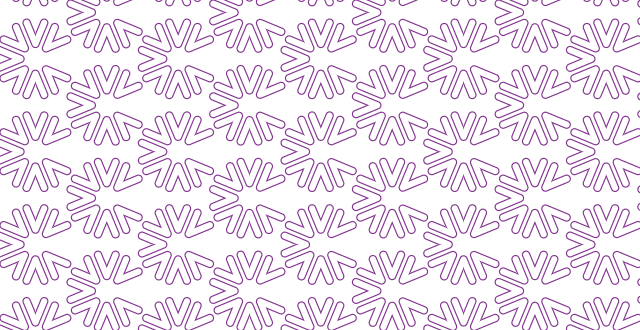
Write a WebGL 1 fragment shader that draws this pattern.

```glsl
precision highp float;
// Outlined bursts of seven chevrons on white, staggered like bricks.
// Each burst folds the plane into eight sectors, leaves the right-hand one
// empty, and outlines a round-ended chevron in each of the others.

uniform vec2 u_resolution;

// Lengths are fractions of the canvas width.
#define PERIOD vec2(0.22298, 0.14505)
#define CENTER vec2(0.5013, 0.2786)
#define SECTORS 8.0
#define APEX vec2(0.0234, 0.0)
#define LEG_END vec2(0.0564, 0.0137)
#define LEG_RADIUS 0.0057
#define LINE_WIDTH 0.0018
#define LINE_COLOR vec3(0.51, 0.20, 0.56)
#define PAPER_COLOR vec3(1.0)

const float TAU = 6.2831853;

float segmentDistance(vec2 p, vec2 a, vec2 b) {
  vec2 ab = b - a;
  float t = clamp(dot(p - a, ab) / dot(ab, ab), 0.0, 1.0);
  return length(p - a - ab * t);
}

// Distance to the outlines of one burst centred on the origin.
float burstOutline(vec2 p) {
  float sectorAngle = TAU / SECTORS;
  float angle = atan(p.y, p.x + 1e-7);
  float sector = floor(angle / sectorAngle + 0.5);
  if (abs(sector) < 0.5) return 1.0;

  // Fold into one sector, then mirror across its axis.
  float folded = angle - sector * sectorAngle;
  vec2 q = length(p) * vec2(cos(folded), abs(sin(folded)));
  return abs(segmentDistance(q, APEX, LEG_END) - LEG_RADIUS);
}

// Offset from the nearest centre of a rectangular lattice.
vec2 repeatCentered(vec2 p) {
  return (fract(p / PERIOD + 0.5) - 0.5) * PERIOD;
}

void main() {
  float pixel = 1.0 / u_resolution.x;
  vec2 p = gl_FragCoord.xy * pixel - CENTER;

  // Two interleaved lattices make the half-step stagger.
  float d = min(burstOutline(repeatCentered(p)),
                burstOutline(repeatCentered(p - 0.5 * PERIOD)));

  float ink = clamp(0.5 + (0.5 * LINE_WIDTH - d) / pixel, 0.0, 1.0);
  gl_FragColor = vec4(mix(PAPER_COLOR, LINE_COLOR, ink), 1.0);
}
```
